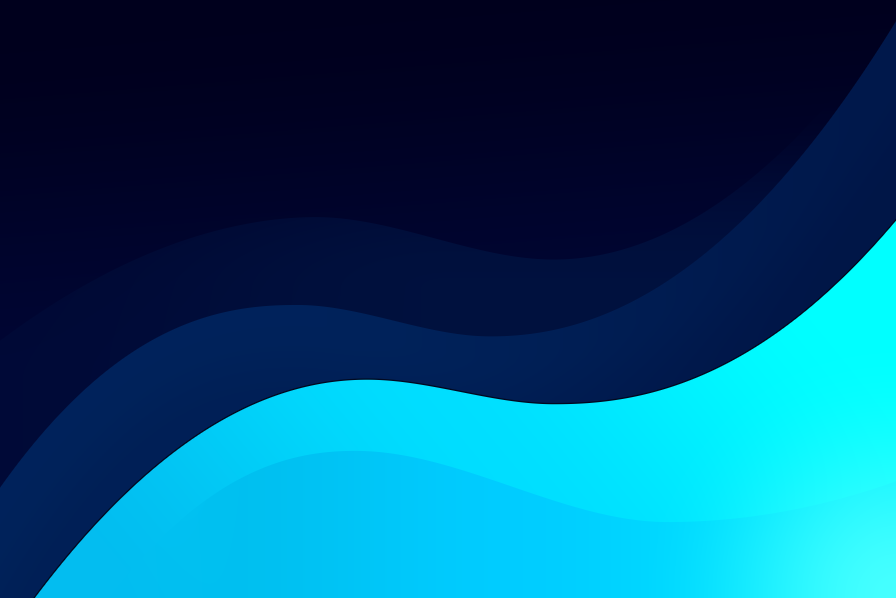
Reproduce this background procedurally as a Shadertoy shader.

```glsl
#define SKY_TOP vec3(0.0, 0.0, 0.115)
#define SKY_LOW vec3(0.0, 0.022, 0.20)
#define NAVY vec3(0.0, 0.065, 0.242)
#define BLUE vec3(0.0, 0.135, 0.355)
#define BLUE_DIM vec3(0.0, 0.085, 0.28)
#define AZURE vec3(0.01, 0.74, 0.94)
#define CYAN vec3(0.0, 0.87, 1.0)
#define AQUA vec3(0.0, 1.0, 1.0)
#define GLOW vec3(0.27, 1.0, 1.0)
#define LINE_COLOR vec3(0.0, 0.02, 0.09)
#define LINE_WIDTH 0.0022

// Wave height: a crest and a trough joined smoothly, with power-law flanks.
// Each flank is (scale, exponent).
float waveHeight(float x, vec2 crest, vec2 trough, vec2 leftFlank, vec2 rightFlank) {
    float middle = mix(crest.y, trough.y, smoothstep(crest.x, trough.x, x));
    float fall = leftFlank.x * pow(max(crest.x - x, 0.0), leftFlank.y);
    float rise = rightFlank.x * pow(max(x - trough.x, 0.0), rightFlank.y);
    return middle - fall + rise;
}

// Signed distance below a wave, as a fraction of the canvas height
float depthBelow(float height, float y) {
    float gap = height - y;
    float slope = length(vec2(dFdx(gap), dFdy(gap)));
    return gap / max(slope, 1e-6) / iResolution.y;
}

float coverage(float depth) {
    return clamp(depth * iResolution.y + 0.5, 0.0, 1.0);
}

void mainImage(out vec4 fragColor, in vec2 fragCoord) {
    vec2 uv = fragCoord / iResolution.xy;

    float farWave = depthBelow(waveHeight(uv.x, vec2(0.352, 0.637), vec2(0.618, 0.566),
                                          vec2(1.52, 1.91), vec2(2.75, 1.99)), uv.y);
    float midWave = depthBelow(waveHeight(uv.x, vec2(0.332, 0.490), vec2(0.547, 0.4375),
                                          vec2(3.86, 2.30), vec2(2.78, 2.10)), uv.y);
    float nearWave = depthBelow(waveHeight(uv.x, vec2(0.410, 0.365), vec2(0.618, 0.324),
                                           vec2(2.73, 2.03), vec2(2.575, 2.21)), uv.y);
    float innerWave = depthBelow(waveHeight(uv.x, vec2(0.397, 0.246), vec2(0.745, 0.127),
                                            vec2(4.20, 2.20), vec2(1.05, 2.0)), uv.y);

    // Night sky, lighter toward the waves
    float skyLight = smoothstep(1.0, 0.42, uv.y - 0.12 * (uv.x - 0.5));
    vec3 color = mix(SKY_TOP, SKY_LOW, skyLight);

    // Far wave, dissolving at its left and upper ends
    float farFade = mix(0.35, 1.0, smoothstep(0.0, 0.5, uv.x))
                  * (1.0 - smoothstep(0.52, 0.85, uv.y));
    color = mix(color, NAVY, coverage(farWave) * farFade);

    // Middle wave, dimmer to the right
    float dimming = smoothstep(0.35, 1.0, uv.x) * 0.8 + smoothstep(0.03, 0.16, midWave) * 0.25;
    color = mix(color, mix(BLUE, BLUE_DIM, min(dimming, 1.0)), coverage(midWave));

    // Near wave: azure at lower left, aqua at upper right
    float along = uv.x + 0.55 * uv.y;
    vec3 water = mix(AZURE, CYAN, smoothstep(0.12, 0.70, along));
    water = mix(water, AQUA, smoothstep(0.65, 1.2, along));

    // Inner wave, blending out at both ends
    vec3 deepWater = mix(AZURE + vec3(-0.01, 0.01, 0.0), vec3(0.0, 0.80, 1.0),
                         smoothstep(0.25, 0.58, uv.x));
    deepWater = mix(deepWater, vec3(0.0, 0.90, 1.0), smoothstep(0.55, 0.95, uv.x));
    float innerFade = smoothstep(0.10, 0.28, uv.x) * (1.0 - 0.5 * smoothstep(0.75, 1.0, uv.x));
    water = mix(water, deepWater, coverage(innerWave) * innerFade);

    // Corner glow
    float cornerDistance = length((uv - vec2(1.0, 0.0)) * vec2(1.5, 1.0));
    water = mix(water, GLOW, pow(1.0 - smoothstep(0.0, 0.45, cornerDistance), 1.3));

    // Thin dark rim above the near wave
    color = mix(color, LINE_COLOR, coverage(nearWave + LINE_WIDTH) * 0.85);
    color = mix(color, water, coverage(nearWave));

    fragColor = vec4(color, 1.0);
}
```
